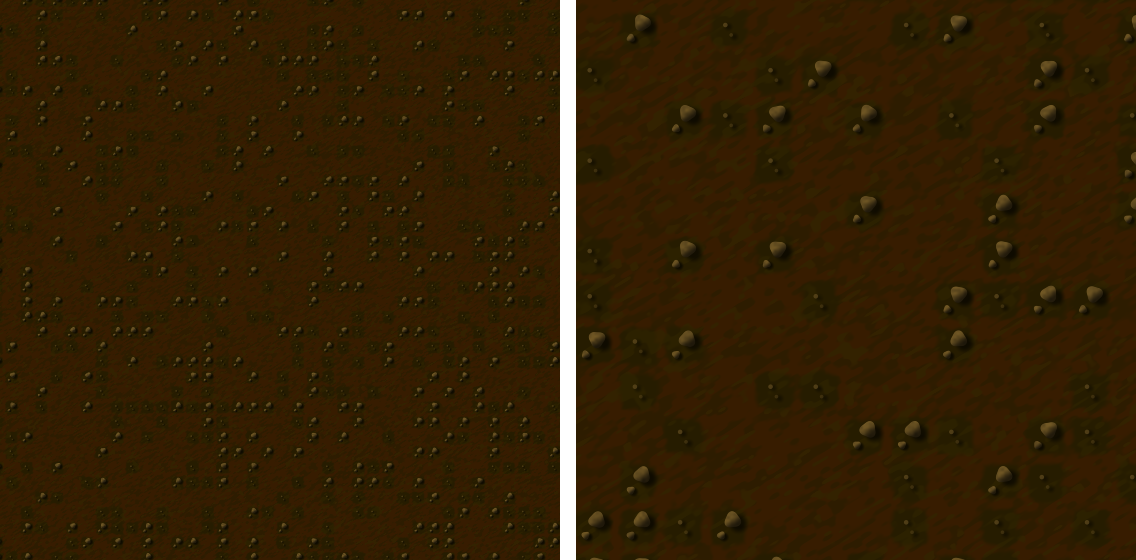
Left: the whole. Right: its middle third, enlarged.
A Shadertoy shader for this texture:

```glsl
// Dark brown soil on a square grid: each cell is bare earth, a mossy patch with
// tiny pebbles, or a patch with a lit boulder and a stone at its lower left.
// Slanted value noise gives the grain; hashes choose the cell kinds.
#define CELLS 37.16
#define GRID_SHIFT vec2(-0.27, 0.38)
#define BOULDER_SHARE 0.20
#define PEBBLE_SHARE 0.20
#define GRAIN_ANGLE 0.55
#define GRAIN_SCALE vec2(4.0, 10.0)
#define SOIL_RED vec3(0.215, 0.110, 0.0)
#define SOIL_DARK vec3(0.178, 0.108, 0.0)
#define SOIL_OLIVE vec3(0.200, 0.132, 0.0)
#define MOSS_DARK vec3(0.150, 0.110, 0.0)
#define MOSS_LIGHT vec3(0.172, 0.130, 0.0)
#define STONE_LIT vec3(0.40, 0.31, 0.13)

float hash(vec2 p) {
    vec3 q = fract(vec3(p.xyx) * 0.1031);
    q += dot(q, q.yzx + 33.33);
    return fract((q.x + q.y) * q.z);
}

float noise(vec2 p) {
    vec2 i = floor(p), f = fract(p);
    f = f * f * (3.0 - 2.0 * f);
    float low = mix(hash(i), hash(i + vec2(1, 0)), f.x);
    float high = mix(hash(i + vec2(0, 1)), hash(i + vec2(1, 1)), f.x);
    return mix(low, high, f.y);
}

// Slightly angular stone, lit from the upper left, with a soft shadow
vec3 addStone(vec3 ground, vec2 p, float radius, float seed, float aa) {
    vec2 shadowPos = p / radius - vec2(0.75, -0.45);
    float shadow = 1.0 - smoothstep(0.5, 1.5, length(shadowPos));
    ground *= 1.0 - 0.6 * shadow;

    float wobble = 1.0 + 0.12 * sin(3.0 * atan(p.y, p.x) + seed);
    float edge = length(p) - radius * wobble;
    float light = dot(p / radius, normalize(vec2(-0.6, 0.8)));
    vec3 stone = STONE_LIT * mix(0.32, 1.0, smoothstep(-0.8, 0.5, light));
    stone *= 0.88 + 0.24 * noise(p * 14.0 + seed * 7.0);
    return mix(ground, stone, 1.0 - smoothstep(-0.6 * aa, 0.6 * aa, edge));
}

// Tiny pebble with a faint shade beside it
vec3 addPebble(vec3 ground, vec2 p, float radius, float strength, float aa) {
    float shade = 1.0 - smoothstep(0.0, 0.13, length(p - vec2(0.07, -0.04)));
    ground *= 1.0 - 0.4 * shade;
    float cover = 1.0 - smoothstep(-0.6 * aa, 0.6 * aa, length(p) - radius);
    return mix(ground, STONE_LIT, cover * strength);
}

void mainImage(out vec4 fragColor, in vec2 fragCoord) {
    vec2 pos = fragCoord / iResolution.y * CELLS + GRID_SHIFT + 8.0;
    float aa = CELLS / iResolution.y;
    vec2 cell = floor(pos);
    vec2 local = pos - cell;

    // Slanted grain
    float c = cos(GRAIN_ANGLE), s = sin(GRAIN_ANGLE);
    vec2 slant = vec2(c * pos.x + s * pos.y, c * pos.y - s * pos.x);
    float grain = noise(slant * GRAIN_SCALE);
    float fleck = noise(slant * GRAIN_SCALE * 0.9 + 71.0);
    vec3 soil = mix(SOIL_DARK, SOIL_RED, smoothstep(0.28, 0.52, grain));
    soil = mix(soil, SOIL_OLIVE, smoothstep(0.72, 0.84, fleck));
    vec3 moss = mix(MOSS_DARK, MOSS_LIGHT, smoothstep(0.55, 0.75, fleck));

    // Cell kind and its ragged, soft square of moss
    float kind = hash(cell + 17.0);
    bool boulder = kind < BOULDER_SHARE;
    bool pebbles = !boulder && kind < BOULDER_SHARE + PEBBLE_SHARE;
    vec2 q = abs(local - 0.5);
    float box = max(q.x, q.y) + 0.3 * max(0.0, min(q.x, q.y) - 0.2);
    float mossCover = 1.0 - smoothstep(0.33, 0.49, box + 0.14 * (grain - 0.5));
    vec3 color = soil;
    if (boulder || pebbles) color = mix(soil, moss, mossCover);

    // Stones
    float seed = 6.283 * hash(cell + 53.0);
    if (boulder) {
        color = addStone(color, local - vec2(0.58, 0.65), 0.175, seed, aa);
        color = addStone(color, local - vec2(0.33, 0.31), 0.085, seed + 2.0, aa);
    }
    if (pebbles) {
        color = addPebble(color, local - vec2(0.42, 0.60), 0.05, 0.65, aa);
        color = addPebble(color, local - vec2(0.55, 0.38), 0.04, 0.40, aa);
    }
    fragColor = vec4(color, 1.0);
}
```
